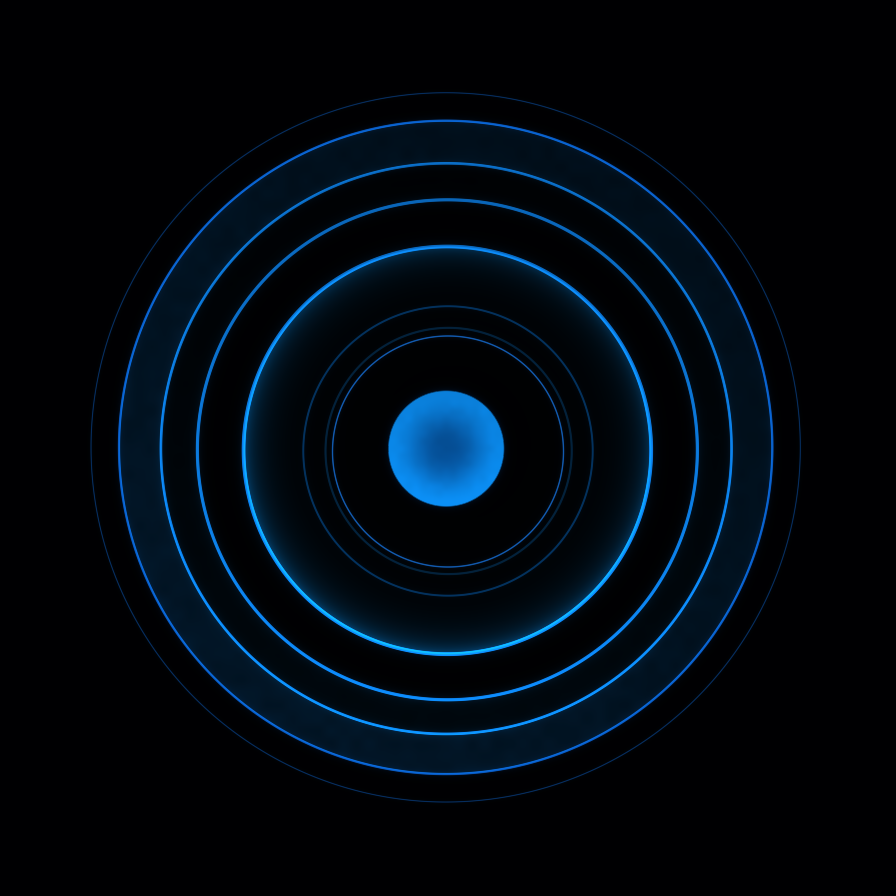
Reproduce this background procedurally as a WebGL 2 fragment shader.

```glsl
#version 300 es
precision highp float;
// Concentric blue rings of light around a glowing disc on black.
// Each ring is a distance to a circle turned into a thin line and a soft halo;
// annular fills and an inward glow are shaded by direction, with faint hash grain.
uniform vec2 u_resolution;
out vec4 fragColor;

float hash(vec2 p) {
    return fract(sin(dot(p, vec2(127.1, 311.7))) * 43758.5453);
}

// Smooth value noise
float noise(vec2 p) {
    vec2 i = floor(p), f = fract(p);
    f = f * f * (3.0 - 2.0 * f);
    return mix(mix(hash(i), hash(i + vec2(1, 0)), f.x),
               mix(hash(i + vec2(0, 1)), hash(i + vec2(1, 1)), f.x), f.y);
}

// Filled circle with an edge softened over one pixel
float disc(float d, float radius, float pixel) {
    return 1.0 - smoothstep(-pixel, pixel, d - radius);
}

// Thin line with a faint halo on both sides
vec3 ring(vec2 p, vec2 center, float radius, float width, vec3 color, float pixel) {
    float d = abs(length(p - center) - radius);
    float line = 1.0 - smoothstep(max(width - pixel * 0.6, 0.0), width + pixel * 0.6, d);
    return color * (line + 0.16 * exp(-d / (width * 2.2)));
}

void main() {
    float side = min(u_resolution.x, u_resolution.y);
    vec2 p = (gl_FragCoord.xy - 0.5 * u_resolution) / side + 0.5;
    float pixel = 1.0 / side;
    vec2 middle = vec2(0.4982, 0.4985);
    vec2 q = p - middle;
    float r = length(q);
    vec2 dir = q / max(r, 0.0001);

    // Light is stronger towards the lower left
    float lower = 0.5 - 0.5 * dir.y;
    float left = 0.5 - 0.5 * dir.x;
    float light = 0.62 + 0.28 * lower + 0.22 * left;
    float grain = 0.9 + 0.2 * noise(q * 70.0);

    vec3 color = vec3(0.0, 0.001, 0.006);

    // Broad outer band and the darker band inside it
    float dOuter = length(p - vec2(0.4974, 0.5007));
    float dBand = length(p - vec2(0.4980, 0.4993));
    float dInner = length(p - vec2(0.4993, 0.4980));
    float outerBand = disc(dOuter, 0.3646, pixel) - disc(dBand, 0.3184, pixel);
    color += vec3(0.006, 0.078, 0.135) * outerBand * light * grain;
    float darkBand = disc(dBand, 0.3184, pixel) - disc(dInner, 0.2790, pixel);
    color += vec3(0.0, 0.022, 0.036) * darkBand * (0.2 + lower) * grain;

    // Glow falling inward from the bright middle ring
    float dGlow = length(p - vec2(0.4993, 0.4974));
    float depth = max(0.2275 - dGlow, 0.0);
    float inside = disc(dGlow, 0.2275, pixel);
    color += (vec3(0.01, 0.16, 0.26) * exp(-depth * 60.0)
            + vec3(0.0, 0.035, 0.06) * exp(-depth * 25.0)) * inside * light;

    // Outer hairline and the four bright rings
    vec3 blue = vec3(0.04, 0.43, 0.78) * (0.8 + 0.3 * lower);
    color += ring(p, vec2(0.4974, 0.5007), 0.3958, 0.0006, vec3(0.02, 0.15, 0.31), pixel);
    color += ring(p, vec2(0.4974, 0.5007), 0.3646, 0.0013, vec3(0.03, 0.31, 0.66), pixel);
    color += ring(p, vec2(0.4980, 0.4993), 0.3184, 0.0015, blue, pixel);
    color += ring(p, vec2(0.4993, 0.4980), 0.2790, 0.0018, blue, pixel);
    color += ring(p, vec2(0.4993, 0.4974), 0.2275, 0.0021, blue * 1.08, pixel);

    // Dim rings around the core
    color += ring(p, vec2(0.5000, 0.4967), 0.1615, 0.0011, vec3(0.01, 0.16, 0.30), pixel);
    color += ring(p, vec2(0.5007, 0.4967), 0.1374, 0.0012, vec3(0.01, 0.11, 0.19), pixel);
    color += ring(p, vec2(0.5000, 0.4961), 0.1289, 0.0008, vec3(0.06, 0.30, 0.58), pixel);

    // Core disc, darker in its middle and brighter at the rim
    vec2 c = p - vec2(0.4980, 0.4993);
    float d = length(c) / 0.0645;
    vec3 core = mix(vec3(0.02, 0.31, 0.59), vec3(0.04, 0.53, 0.91), smoothstep(0.1, 0.95, d));
    core *= 0.98 - 0.9 * c.y + 0.04 * noise(c * 120.0);
    color = mix(color, core, disc(d * 0.0645, 0.0645, pixel));
    color += vec3(0.0, 0.05, 0.11) * exp(-max(d - 1.0, 0.0) * 22.0) * step(1.0, d);

    fragColor = vec4(clamp(color, 0.0, 1.0), 1.0);
}
```
